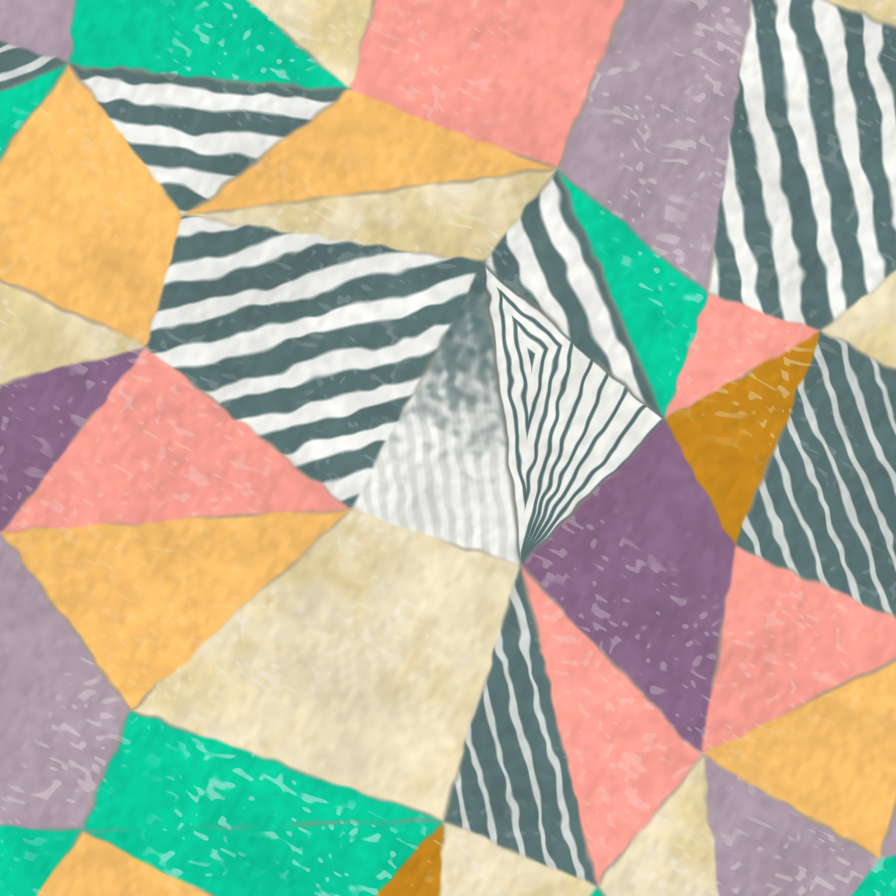
This pattern is drawn by a Shadertoy shader. Its source:

```glsl
// Hand-painted mosaic of irregular triangles and quads, with hatched and pencilled pieces.
#define DENSITY 4.1     // mesh cells per canvas height
#define TILT 0.5        // rotation of the mesh in radians
#define JITTER 0.36     // displacement of the mesh corners
#define SPLIT 0.45      // share of quads left whole
#define SOFT 0.011      // edge softness in mesh units
#define WOBBLE 0.022    // roughness of hand-drawn edges
#define PENCIL 0.009    // half width of pencil lines
#define SEED 3.7

const vec3 BEIGE  = vec3(0.88, 0.81, 0.61);
const vec3 CREAM  = vec3(0.93, 0.88, 0.75);
const vec3 ORANGE = vec3(0.97, 0.75, 0.43);
const vec3 OCHRE  = vec3(0.77, 0.53, 0.13);
const vec3 GREEN  = vec3(0.05, 0.79, 0.61);
const vec3 PINK   = vec3(0.98, 0.63, 0.58);
const vec3 LILAC  = vec3(0.68, 0.61, 0.66);
const vec3 PLUM   = vec3(0.54, 0.41, 0.53);
const vec3 SLATE  = vec3(0.36, 0.45, 0.45);
const vec3 PAPER  = vec3(0.96, 0.96, 0.94);

float hash(vec2 p) {
    vec3 q = fract(vec3(p.xyx) * 0.1031 + SEED * 0.173);
    q += dot(q, q.yzx + 33.33);
    return fract((q.x + q.y) * q.z);
}

float noise(vec2 p) {
    vec2 i = floor(p), f = fract(p);
    f = f * f * (3.0 - 2.0 * f);
    return mix(mix(hash(i), hash(i + vec2(1, 0)), f.x),
               mix(hash(i + vec2(0, 1)), hash(i + vec2(1, 1)), f.x), f.y);
}

float cloud(vec2 p) {
    return 0.5 * noise(p) + 0.3 * noise(p * 2.3 + 7.0) + 0.2 * noise(p * 5.1 + 19.0);
}

vec2 corner(vec2 i) {
    return i + JITTER * (2.0 * vec2(hash(i + 11.0), hash(i + 47.0)) - 1.0);
}

float cross2(vec2 a, vec2 b) { return a.x * b.y - a.y * b.x; }

// Signed distance to the line a-b, positive on its left
float line(vec2 a, vec2 b, vec2 p) { return cross2(b - a, p - a) / length(b - a); }

// Slate hatching parallel to the diagonal, in a bold or a fine style
vec3 hatch(vec2 p, float across, float bold) {
    float period = mix(0.115, 0.19, bold), width = mix(0.13, 0.23, bold);
    float x = across / period + 0.25 * (noise(p * 5.0) - 0.5);
    float stripe = abs(fract(x) - 0.5);
    float white = 1.0 - smoothstep(-0.06, 0.06, stripe - width - 0.12 * (noise(p * 9.0) - 0.5));
    return mix(SLATE, PAPER, white * mix(0.75, 0.97, bold));
}

// White triangle with a fan of lines from a, and nested triangles
vec3 fanAndNest(vec2 p, vec2 a, vec2 b, vec2 c, float edge) {
    vec2 m = mix(b, c, 0.5);
    float d = min(edge, abs(line(a, m, p)));
    if (line(a, m, p) < 0.0) {
        for (float k = 1.0; k < 5.0; k++) d = min(d, abs(line(a, mix(b, m, k / 5.0), p)));
    } else {
        float inner = min(line(a, m, p), min(line(m, c, p), line(c, a, p)));
        d = min(d, abs(fract(inner / 0.055 + 0.5) - 0.5) * 0.055);
    }
    return mix(SLATE, PAPER, smoothstep(PENCIL - 0.006, PENCIL + 0.006, d));
}

// Slate shading that fades with distance from the tip, with faint streaks
vec3 fade(vec2 p, vec2 tip, float reach, float across) {
    float g = length(p - tip) / reach + 0.3 * (noise(p * 28.0) - 0.5);
    float streak = smoothstep(0.1, 0.4, abs(fract(across / 0.075 + 0.3 * noise(p * 6.0)) - 0.5));
    return mix(SLATE, PAPER, smoothstep(0.05, 0.75, g)) - 0.09 * streak * smoothstep(0.2, 0.5, g);
}

// Flat paint of a slot; alpha is the strength of its paper flecks
vec4 paint(float slot, float rnd, vec2 p) {
    if (slot == 1.0) return vec4(ORANGE, 0.12);
    if (slot == 2.0) return vec4(GREEN, 0.45);
    if (slot == 4.0) return rnd > 0.6 ? vec4(OCHRE, 0.35) : vec4(ORANGE, 0.15);
    if (slot == 5.0 || slot == 8.0) return vec4(PINK, 0.2);
    if (slot == 7.0) return vec4(LILAC, 0.3);
    if (slot == 9.0) return vec4(GREEN, 0.45);
    if (slot == 10.0) return vec4(PLUM, 0.25);
    return vec4(mix(BEIGE, CREAM, smoothstep(0.3, 0.65, cloud(p * 2.5))), 0.3);
}

void mainImage(out vec4 fragColor, in vec2 fragCoord) {
    vec2 uv = (fragCoord - 0.5 * iResolution.xy) / iResolution.y;
    float ct = cos(TILT), st = sin(TILT);
    vec2 p = mat2(ct, st, -st, ct) * uv * DENSITY + 2.5;
    vec2 grain = p;
    p += WOBBLE * (vec2(noise(p * 14.0), noise(p * 14.0 + 31.0)) - 0.5);
    float soft = max(SOFT, DENSITY / iResolution.y);
    float seam = 1.0, total = 1e-4;
    vec4 sum = vec4(CREAM, 0.0) * total;

    for (int n = 0; n < 9; n++) {
        vec2 cell = floor(p) + vec2(n % 3, n / 3) - 1.0;
        vec2 a = corner(cell), b = corner(cell + vec2(1, 0));
        vec2 c = corner(cell + 1.0), d = corner(cell + vec2(0, 1));
        // Cut along the diagonal that gives the fuller triangles
        float cutAC = min(cross2(b - a, c - a), cross2(c - a, d - a));
        float cutBD = min(cross2(c - b, d - b), cross2(d - b, a - b));
        if (cutBD > cutAC) { vec2 t = a; a = b; b = c; c = d; d = t; }

        float base = mod(2.0 * cell.x + 5.0 * cell.y + 5.0, 11.0);
        bool white = base == 8.0;
        bool cut = white || hash(cell + 83.0) > SPLIT;
        float across = line(a, c, p), rnd = hash(cell + 61.0);
        for (int side = 0; side < 2; side++) {
            bool first = side == 0;
            float outer = first ? min(line(a, b, p), line(b, c, p)) : min(line(c, d, p), line(d, a, p));
            float inside = min(outer, first ? -across : across);
            float w = smoothstep(-soft, soft, inside);
            if (w <= 0.0) continue;
            float edge = cut ? inside : outer;
            float slot = cut && !white && !first ? mod(base + 4.0, 11.0) : base;
            vec4 col = paint(slot, rnd, p);
            if (white) col = vec4(first ? fanAndNest(p, a, b, c, abs(edge)) : fade(p, c, length(a - c), across), 0.0);
            else if (slot == 6.0 || (slot == 9.0 && rnd < 0.55)) col = vec4(hatch(p, across, step(0.5, fract(rnd * 7.0))), 0.15);
            sum += col * w;
            total += w;
            if (inside >= 0.0) seam = min(seam, abs(edge));
        }
    }
    vec4 mixed = sum / total;
    vec3 color = mixed.rgb;

    // Uneven wash, fine grain and flecks of bare paper
    color *= 1.0 + 0.16 * (cloud(grain * 4.0) - 0.5) + 0.08 * (noise(grain * vec2(35, 22)) - 0.5);
    float fleck = smoothstep(0.68, 0.86, noise(grain * vec2(24, 40) + 3.0 * noise(grain * 6.0)));
    color = mix(color, PAPER, fleck * mixed.a * smoothstep(0.25, 0.65, noise(grain * 3.0 + 9.0)));

    // Broken pencil seam between the pieces
    float stroke = 1.0 - smoothstep(0.0, PENCIL + soft, seam);
    color = mix(color, vec3(0.60, 0.58, 0.52), stroke * 0.55 * smoothstep(0.2, 0.8, noise(grain * 5.0)));
    fragColor = vec4(clamp(color, 0.0, 1.0), 1.0);
}
```
